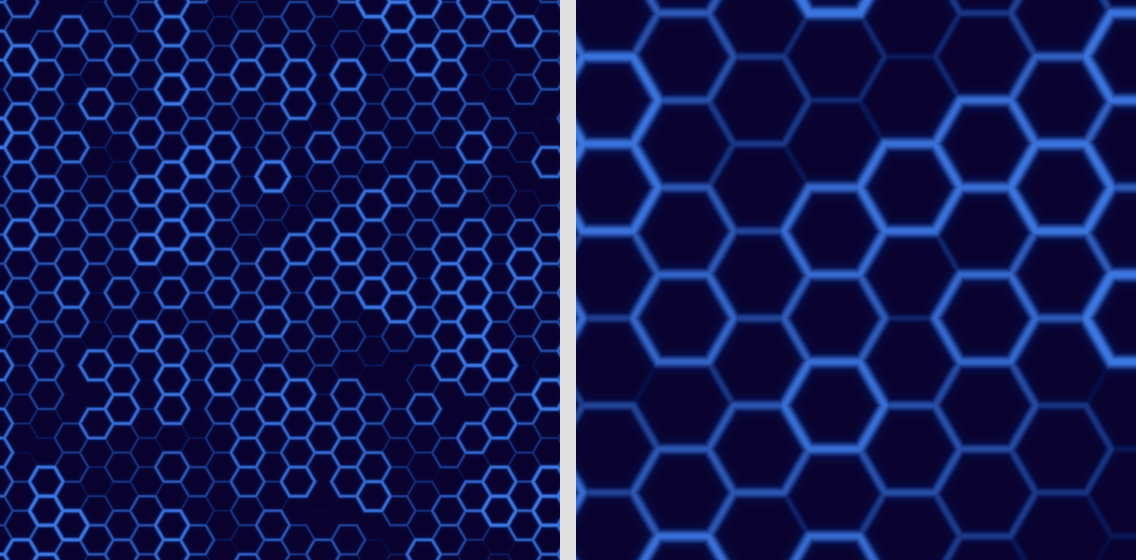
Left, the full canvas; right, a detail of the centre.
A Shadertoy shader for this pattern:

```glsl
// Glowing blue honeycomb of hexagon outlines with uneven brightness per cell.

const float PITCH = 0.0519;                   // vertical distance between cells
const float COLUMN = PITCH * 0.8660254;       // horizontal distance between columns
const vec2 ORIGIN = vec2(0.2624, 0.6589);     // centre of cell (0, 0)

const float THIN_LINE = 0.0020;               // line radius of a dim cell
const float THICK_LINE = 0.0037;              // line radius of a bright cell
const float GLOW_RADIUS = 0.0068;
const float GLOW_GAIN = 0.17;

const float PATCH_SIZE = 3.5;                 // size of dim and bright patches, in cells
const float PATCH_WEIGHT = 0.36;              // patches against independent cells
const vec2 BRIGHTNESS_RANGE = vec2(0.18, 0.97);

const vec3 BACKGROUND = vec3(0.040, 0.008, 0.180);
const vec3 HALO = vec3(0.020, 0.045, 0.270);
const vec3 LINE = vec3(0.235, 0.470, 0.890);

float hash(vec2 p) {
    return fract(sin(dot(p, vec2(127.1, 311.7))) * 43758.5453);
}

float valueNoise(vec2 p) {
    vec2 i = floor(p);
    vec2 f = fract(p);
    f = f * f * (3.0 - 2.0 * f);
    float low = mix(hash(i), hash(i + vec2(1, 0)), f.x);
    float high = mix(hash(i + vec2(0, 1)), hash(i + vec2(1, 1)), f.x);
    return mix(low, high, f.y);
}

// Signed distance to a hexagon with flat top and bottom.
float hexagon(vec2 p, float apothem) {
    p = abs(p);
    return max(p.y, dot(p, vec2(0.8660254, 0.5))) - apothem;
}

float cellBrightness(vec2 cell) {
    float patches = valueNoise(cell / PATCH_SIZE + 17.3);
    float level = mix(hash(cell + 5.7), patches, PATCH_WEIGHT);
    return smoothstep(BRIGHTNESS_RANGE.x, BRIGHTNESS_RANGE.y, level);
}

float gaussian(float d, float radius) {
    return exp(-d * d / (radius * radius));
}

// Outline and glow of one cell.
float cellLight(vec2 p, float brightness) {
    float d = hexagon(p, 0.5 * PITCH);
    float core = gaussian(d, mix(THIN_LINE, THICK_LINE, brightness));
    float glow = GLOW_GAIN * gaussian(d, GLOW_RADIUS);
    return brightness * max(core, glow);
}

void mainImage(out vec4 fragColor, in vec2 fragCoord) {
    vec2 p = fragCoord / iResolution.y - ORIGIN;
    float nearestColumn = floor(p.x / COLUMN + 0.5);

    // The brightest of the neighbouring outlines wins on shared edges.
    float light = 0.0;
    for (int i = -1; i <= 1; i++) {
        float column = nearestColumn + float(i);
        float stagger = 0.5 * mod(column, 2.0);
        float nearestRow = floor(p.y / PITCH - stagger + 0.5);
        for (int j = -1; j <= 1; j++) {
            float row = nearestRow + float(j);
            vec2 centre = vec2(column * COLUMN, (row + stagger) * PITCH);
            light = max(light, cellLight(p - centre, cellBrightness(vec2(column, row))));
        }
    }

    // Background to halo to line colour.
    vec3 color = mix(BACKGROUND, HALO, smoothstep(0.0, 0.10, light));
    color = mix(color, LINE, smoothstep(0.0, 1.0, 0.12 + 0.88 * light) * smoothstep(0.03, 0.25, light));
    fragColor = vec4(color, 1.0);
}
```
